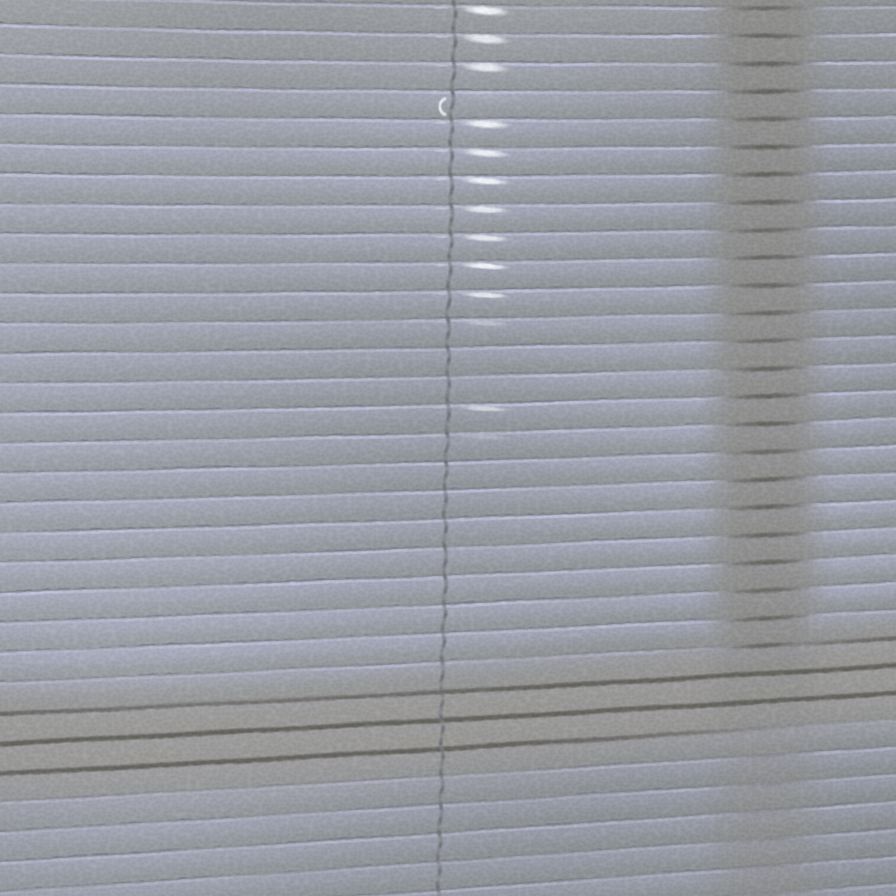
This texture is drawn by a Shadertoy shader. Its source:

```glsl
// Closed window blind: about thirty thin, slightly bowed slats with lit lavender edges,
// a fine cord, glossy glints and two soft crossing shadows. Slats come from a warped
// row coordinate; layered sines and cellular noise add the wear and grain.

const vec3 SLAT_GREY   = vec3(0.578, 0.594, 0.607);
const vec3 SLAT_LILAC  = vec3(0.648, 0.660, 0.728);
const vec3 EDGE_LIGHT  = vec3(0.745, 0.750, 0.850);
const vec3 EDGE_DARK   = vec3(0.475, 0.485, 0.525);
const vec3 SHADE_WARM  = vec3(0.555, 0.552, 0.540);
const vec3 BAR_WARM    = vec3(0.605, 0.597, 0.580);
const vec3 SHADE_LINE  = vec3(0.385, 0.375, 0.355);
const vec3 CORD_COLOUR = vec3(0.430, 0.440, 0.460);
const vec3 GLINT       = vec3(0.960, 0.970, 0.980);

float hash(vec2 p) {
    p = fract(p * vec2(0.1031, 0.1137));
    p += dot(p, p.yx + 33.33);
    return fract((p.x + p.y) * p.x * 17.0);
}

// Distance to the nearest jittered cell point
float cellular(vec2 p) {
    vec2 cell = floor(p), f = fract(p);
    float nearest = 2.0;
    for (int j = -1; j <= 1; j++)
    for (int i = -1; i <= 1; i++) {
        vec2 o = vec2(i, j), id = cell + o + 50.0;
        vec2 jitter = vec2(hash(id), hash(id + 71.0));
        nearest = min(nearest, length(o + jitter - f));
    }
    return nearest;
}

// Slow mottling in -1..1
float waves(vec2 p) {
    return (sin(p.x + 1.7 * sin(p.y * 0.8)) + sin(p.y * 1.3 + 1.4 * sin(p.x * 0.7 + 2.0))) * 0.5;
}

float stripe(float d, float halfWidth, float soft) {
    return 1.0 - smoothstep(halfWidth - soft, halfWidth + soft, abs(d));
}

float band(float x, float a, float b, float soft) {
    return smoothstep(a - soft, a + soft, x) * (1.0 - smoothstep(b - soft, b + soft, x));
}

// Slat pitch and height of the first edge, both bowed across the width
float slatPitch(float x) { return 0.0334 - 0.0034 * x + 0.0006 * x * x; }
float firstEdge(float x) { return 0.0286 + 0.0320 * x - 0.0215 * x * x; }

// Glossy reflections beside the cord, fading down the blind
float glint(vec2 p, float d, float row) {
    float strength = (1.0 - smoothstep(8.5, 11.0, row)) * (0.7 + 0.3 * hash(vec2(row + 9.0, 3.0)));
    strength *= 1.0 - 0.9 * stripe(row - 2.0, 0.5, 0.1);
    strength += 0.6 * stripe(row - 13.0, 0.5, 0.1) + 0.2 * stripe(row - 14.0, 0.5, 0.1);
    float thickness = mix(0.0060, 0.0035, clamp(row / 10.0, 0.0, 1.0));
    float slant = (p.x - 0.542) * 0.06;
    float main = length(vec2((p.x - 0.542) / 0.029, (d - 0.0040 - slant) / thickness));
    float side = length(vec2((p.x - 0.493) / 0.013, (d - 0.002) / 0.002));
    return strength * (1.0 - smoothstep(0.3, 1.1, main) + 0.35 * (1.0 - smoothstep(0.2, 1.0, side)));
}

void mainImage(out vec4 fragColor, in vec2 fragCoord) {
    vec2 p = fragCoord / iResolution.xy;
    p.y = 1.0 - p.y;                              // measured downwards from the top
    float soft = max(0.0013, 0.8 / iResolution.y);
    float grain = cellular(p * vec2(190.0, 230.0)) - 0.48;
    float fleck = cellular(p * vec2(95.0, 210.0) + 7.0) - 0.48;

    // Row number and signed distance to the nearest slat edge
    float pitch = slatPitch(p.x);
    float wobble = 0.0005 * waves(vec2(p.x * 38.0, p.y * 55.0)) + 0.0011 * fleck;
    float row = (p.y + wobble - firstEdge(p.x)) / pitch;
    float nearestRow = floor(row + 0.5);
    float across = fract(row);
    float d = (row - nearestRow) * pitch;
    float wear = hash(vec2(nearestRow + 20.0, 7.0));
    float mottle = waves(p * vec2(9.0, 7.0) + 1.0);
    float patches = waves(vec2(p.x * 24.0 + wear * 40.0, nearestRow * 2.3));

    // Shadows: an upright one at the right, a sloping one low down
    float upright = band(p.x, 0.798, 0.908, 0.028) * (1.0 - 0.5 * smoothstep(0.70, 0.80, p.y));
    float barY = p.y - (0.831 - 0.013 * p.x - 0.072 * p.x * p.x);
    float bar = 1.0 - smoothstep(0.020, 0.095, abs(barY));
    float barLine = 1.0 - smoothstep(0.028, 0.058, abs(barY));
    float shade = max(upright, bar);
    float below = smoothstep(0.03, 0.10, barY);

    // Slat face, lilac under each edge and greyer below
    float warmth = 0.6 * (1.0 - smoothstep(0.0, 0.16, p.y));
    float lilac = (1.0 - smoothstep(0.10, 0.80, across)) * smoothstep(-0.08, 0.10, across);
    lilac = mix(lilac, 1.0, 0.25 * (1.0 - p.x));
    lilac *= (0.85 + 0.15 * mottle) * (1.0 - warmth) * (1.0 - 0.2 * below);
    vec3 colour = mix(SLAT_GREY, SLAT_LILAC, lilac);
    colour = mix(colour, vec3(0.605, 0.608, 0.600), warmth * 0.5);
    colour += 0.012 * mottle + 0.03 * (0.5 - p.x) - 0.015 * below;
    colour = mix(colour, mix(SHADE_WARM, BAR_WARM, bar * (1.0 - upright)), shade * 0.75);

    // Thin bright lip with a broken dark line above it
    float lit = (1.0 - 0.95 * shade) * (0.62 + 0.25 * wear + 0.22 * patches) * (1.0 - 0.3 * below);
    float broken = clamp(0.50 + 0.25 * patches + 1.1 * fleck, 0.0, 1.0);
    colour = mix(colour, EDGE_DARK, broken * stripe(d + 0.0030, 0.0013, soft) * (1.0 - 0.8 * shade));
    colour = mix(colour, EDGE_LIGHT, clamp(lit, 0.0, 1.0) * stripe(d - 0.0002, 0.0016, soft));

    // Edges turn into dark tapering gaps inside the shadows
    float uprightLine = band(p.x, 0.822, 0.890, 0.034) * (1.0 - 0.65 * smoothstep(0.72, 0.80, p.y));
    float gap = max(uprightLine * (0.75 + 0.25 * wear), barLine);
    float gapWidth = 0.0010 + 0.0017 * gap;
    colour = mix(colour, SHADE_LINE, 0.9 * gap * stripe(d, gapWidth, soft * 1.5));
    colour = mix(colour, GLINT, clamp(glint(p, d, nearestRow), 0.0, 1.0));

    // Cord, kinked and unevenly dark at each slat
    float cordX = 0.507 - 0.017 * p.y + 0.0013 * sin(row * 6.2832) + 0.0008 * sin(p.y * 31.0);
    float twist = 0.5 + 0.5 * sin(row * 12.566 + 1.5 * sin(p.y * 47.0));
    float cord = stripe(p.x - cordX, 0.0021, soft * 1.3);
    colour = mix(colour, CORD_COLOUR + 0.07 * twist, cord * (0.85 - 0.25 * twist));
    float hook = abs(length((p - vec2(0.498, 0.119)) * vec2(1.0, 0.8)) - 0.007);
    colour = mix(colour, GLINT, stripe(hook, 0.0015, soft) * smoothstep(0.500, 0.496, p.x) * 0.8);

    // Fine grain
    colour += 0.050 * grain + 0.025 * fleck;
    fragColor = vec4(clamp(colour, 0.0, 1.0), 1.0);
}
```
